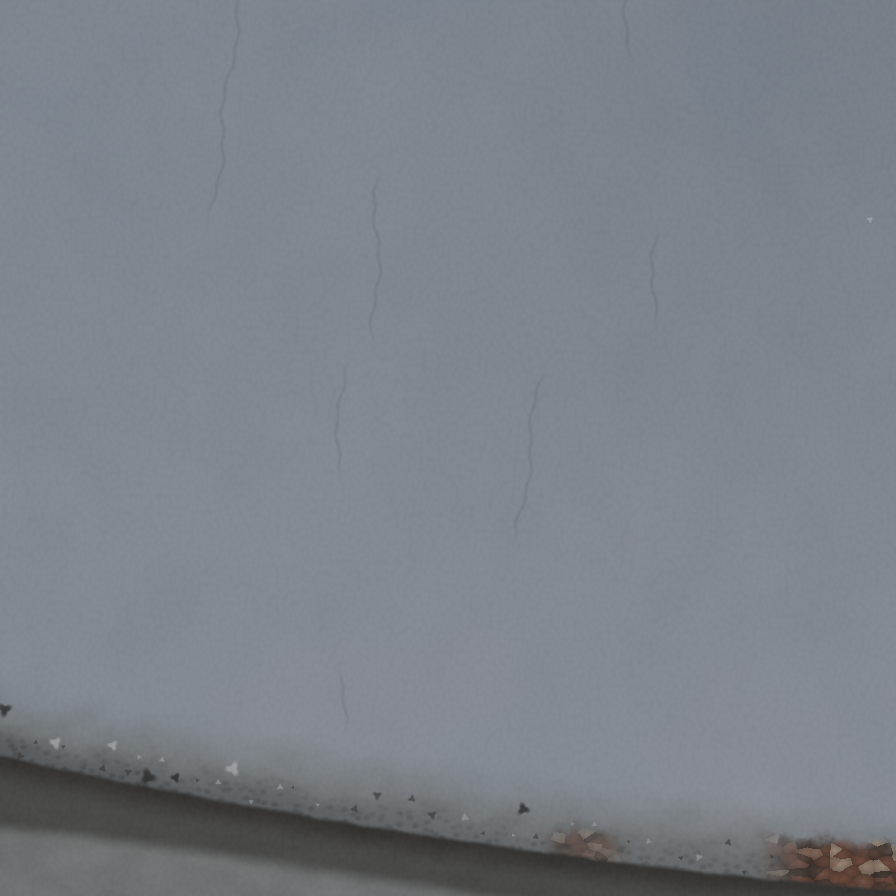
Give the GLSL for this texture, as a Shadertoy shader.

```glsl
// A blue-grey plaster wall with faint hairline cracks above a dark, sloping skirting gap.
// Two parabolas bound the gap; layered sines mottle the paint, while cellular noise
// gives grain, grime and the flaking rust in the lower right corner.

float hash(vec2 p) {
    p = fract(p * vec2(0.1031, 0.1137));
    p += dot(p, p.yx + 33.33);
    return fract((p.x + p.y) * p.x * 7.31);
}

// Cellular noise: x = distance to the nearest seed, y = random value of its cell
vec2 cells(vec2 p) {
    vec2 base = floor(p), best = vec2(9.0, 0.0);
    for (int j = -1; j <= 1; j++)
    for (int i = -1; i <= 1; i++) {
        vec2 cell = base + vec2(i, j);
        vec2 seed = cell + vec2(hash(cell + 17.0), hash(cell + 61.0));
        float d = length(p - seed);
        if (d < best.x) best = vec2(d, hash(cell + 113.0));
    }
    return best;
}

// Layered, warped and rotated sines, roughly -1 to 1
float mottle(vec2 p) {
    float sum = 0.0, amp = 0.5;
    for (int i = 0; i < 5; i++) {
        sum += amp * sin(p.x + 1.3 * sin(p.y * 0.8 + float(i))) * cos(p.y + sin(p.x * 0.7));
        p = mat2(1.3, 1.1, -1.1, 1.3) * p + 2.7;
        amp *= 0.62;
    }
    return sum;
}

float parabola(float x, vec3 k) { return k.x + x * (k.y + x * k.z); }

// Soft mask of a wandering, nearly vertical crack between two heights
float crack(vec2 p, float x, float low, float high, float lean) {
    float path = x + lean * (p.y - low) + 0.004 * sin(p.y * 47.0 + x * 30.0)
               + 0.0015 * sin(p.y * 171.0 + x * 80.0);
    float span = smoothstep(low, low + 0.04, p.y) * (1.0 - smoothstep(high - 0.04, high, p.y));
    return span * (1.0 - smoothstep(0.0005, 0.0032, abs(p.x - path)));
}

// Mask of an irregular speck
float speck(vec2 p, vec2 centre, float radius) {
    vec2 d = p - centre;
    float wobble = 1.0 + 0.3 * sin(3.0 * atan(d.y, d.x + 1e-5) + centre.x * 90.0);
    return 1.0 - smoothstep(0.45, 1.25, length(d) / (radius * wobble));
}

vec3 wallColour(vec2 p) {
    vec3 paint = mix(vec3(0.525, 0.545, 0.575), vec3(0.49, 0.52, 0.56), p.y);
    paint -= 0.025 * smoothstep(0.35, 1.0, p.x) * smoothstep(0.2, 1.0, p.y);
    float stain = mottle(p * vec2(8.0, 11.0));
    paint += stain * vec3(0.010, 0.006, 0.002);
    paint += 0.006 * mottle(p * vec2(34.0, 22.0) + 5.0);
    float cracks = crack(p, 0.235, 0.74, 1.03, 0.12) + crack(p, 0.418, 0.61, 0.82, 0.02)
                 + crack(p, 0.375, 0.45, 0.61, 0.06) + crack(p, 0.575, 0.38, 0.60, 0.14)
                 + crack(p, 0.728, 0.62, 0.76, 0.04) + crack(p, 0.700, 0.92, 1.03, 0.01)
                 + crack(p, 0.382, 0.17, 0.27, 0.02);
    return paint - 0.032 * cracks;
}

// Damp shade and grime that gather towards the foot of the wall
vec3 addGrime(vec3 colour, vec2 p, float height) {
    float patches = mottle(p * vec2(40.0, 55.0));
    float level = height + 0.012 * patches;
    float leftward = 1.0 - smoothstep(0.05, 0.75, p.x);
    float damp = 1.0 - smoothstep(0.015, 0.095, level);
    colour = mix(colour, vec3(0.405, 0.42, 0.42), damp * 0.75);
    float dirt = 1.0 - smoothstep(0.0, 0.045, level);
    colour -= dirt * mix(0.04, 0.09, leftward);
    float flecks = 1.0 - smoothstep(0.1, 0.45, cells(p * vec2(75.0, 100.0)).x);
    return colour - 0.05 * flecks * dirt;
}

// Scattered dark pits and pale chips along the foot
vec3 addChips(vec3 colour, vec2 p, vec3 foot) {
    for (int i = 0; i < 34; i++) {
        float n = float(i);
        float x = (n + hash(vec2(n, 5.0))) / 34.0;
        float lift = 0.005 + 0.034 * hash(vec2(n, 23.0));
        float size = 0.0015 + 0.003 * hash(vec2(n, 41.0));
        float pale = step(0.55, hash(vec2(n, 77.0)));
        vec3 tint = mix(vec3(0.22, 0.22, 0.21), vec3(0.60, 0.61, 0.61), pale);
        colour = mix(colour, tint, 0.65 * speck(p, vec2(x, parabola(x, foot) + lift), size));
    }
    float pits = speck(p, vec2(0.165, 0.133), 0.008) + speck(p, vec2(0.196, 0.132), 0.005)
               + speck(p, vec2(0.584, 0.097), 0.006) + speck(p, vec2(0.005, 0.208), 0.007);
    float flakes = speck(p, vec2(0.260, 0.142), 0.007) + speck(p, vec2(0.062, 0.171), 0.006)
                 + speck(p, vec2(0.126, 0.168), 0.005) + speck(p, vec2(0.971, 0.755), 0.003);
    colour = mix(colour, vec3(0.17), 0.8 * min(pits, 1.0));
    return mix(colour, vec3(0.65, 0.66, 0.67), 0.75 * min(flakes, 1.0));
}

// Flaking rust: slanted cells tinted tan, red-brown or dark
vec3 addRust(vec3 colour, vec2 p, float height) {
    float ragged = height + 0.008 * mottle(p * 95.0);
    float corner = smoothstep(0.83, 0.91, p.x) * (1.0 - smoothstep(0.040, 0.058, ragged));
    float patch_ = smoothstep(0.60, 0.63, p.x) * (1.0 - smoothstep(0.67, 0.71, p.x))
                 * (1.0 - smoothstep(0.018, 0.04, ragged));
    vec2 flake = cells(mat2(62.0, -30.0, 45.0, 85.0) * p);
    vec3 tint = mix(vec3(0.24, 0.19, 0.16), vec3(0.39, 0.25, 0.20), smoothstep(0.1, 0.5, flake.y));
    tint = mix(tint, vec3(0.56, 0.48, 0.41), smoothstep(0.68, 0.9, flake.y));
    tint *= 1.08 - 0.35 * flake.x;
    return mix(colour, tint, max(corner * 0.88, patch_ * 0.5));
}

void mainImage(out vec4 fragColor, in vec2 fragCoord) {
    vec2 p = fragCoord / iResolution.xy;
    vec3 foot = vec3(0.156, -0.22, 0.07);
    float height = p.y - parabola(p.x, foot) + 0.0015 * mottle(p * 60.0);
    float floorRise = parabola(p.x, vec3(0.078, -0.11, -0.06)) - p.y + 0.002 * mottle(p * 45.0);

    vec3 wall = addGrime(wallColour(p), p, height);
    wall = addRust(addChips(wall, p, foot), p, height);

    // Shadowed gap, darkest under the wall, with the paler floor below
    vec3 gap = mix(vec3(0.205, 0.20, 0.195), vec3(0.285, 0.285, 0.28), smoothstep(0.0, 0.035, -height));
    gap += 0.012 * mottle(p * vec2(30.0, 70.0));
    vec3 ground = vec3(0.43, 0.44, 0.44) + 0.025 * mottle(p * vec2(38.0, 60.0));
    vec3 colour = mix(gap, ground, smoothstep(-0.009, 0.013, floorRise));
    colour = mix(colour, wall, smoothstep(-0.003, 0.004, height));

    colour += 0.018 * (0.5 - cells(p * vec2(190.0, 150.0)).x);
    fragColor = vec4(colour, 1.0);
}
```
